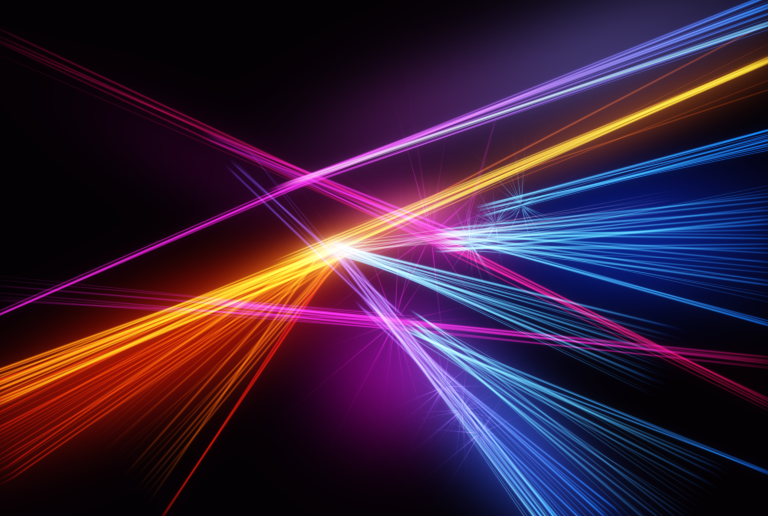
Give the GLSL for this background, as a Shadertoy shader.

```glsl
// Draws crossing neon light beams that fan out from a bright hub on a dark ground.

const float ASPECT = 1.488; // layout width in units of height
const float STRAND_WIDTH = .0014;
const float STRAND_GAIN = 1.5;
const float HALO_SCALE = 5.;
const float HALO_LEVEL = .05;
const float EXPOSURE = 1.5;
const int BURST_RAYS = 24;
const vec2 HUB = vec2(.655, .517);

const vec3 WHITE = vec3(1, .92, .95);
const vec3 YELLOW = vec3(1, .66, .07);
const vec3 ORANGE = vec3(1, .3, .02);
const vec3 RED = vec3(1, .06, .01);
const vec3 PINK = vec3(1, .04, .33);
const vec3 MAGENTA = vec3(.9, .07, .8);
const vec3 VIOLET = vec3(.4, .25, 1);
const vec3 CYAN = vec3(.25, .75, 1.1);
const vec3 BLUE = vec3(.03, .36, 1.1);

vec2 p;     // current point
vec3 light; // light gathered there

float hash(float n) {
    return fract(sin(n * 12.9898) * 43758.5453);
}

// Soft tilted ellipse
void glow(vec2 center, vec2 radii, float angle, vec3 color) {
    vec2 q = p - center;
    float c = cos(angle), s = sin(angle);
    q = vec2(c * q.x + s * q.y, c * q.y - s * q.x) / radii;
    light += color * exp(-dot(q, q));
}

// Thin bright core with a faint halo
float strand(float d, float width) {
    float w = length(vec2(width, .45 / iResolution.y));
    return STRAND_GAIN * exp(-d * d / (w * w)) + HALO_LEVEL * exp(-d / (w * HALO_SCALE));
}

// Strands from a to b; spread and color are given at both ends
void beam(vec2 a, vec2 b, float spreadA, float spreadB, int count, vec3 colorA, vec3 colorB) {
    vec2 axis = b - a, q = p - a;
    float len = length(axis);
    float t = dot(q, axis) / (len * len);
    float side = (axis.x * q.y - axis.y * q.x) / len;
    float ends = smoothstep(-.04, .06, t) * (1. - smoothstep(.94, 1.06, t));
    if (ends <= 0.) return;
    t = clamp(t, 0., 1.);
    float seed = dot(a, vec2(17, 31)) + dot(b, vec2(13, 7));
    float sum = 0.;
    for (int i = 0; i < count; i++) {
        float k = float(i), r = hash(seed + k);
        float offsetA = 2. * hash(seed + k + .37) - 1.;
        float offsetB = 2. * (k + r) / float(count) - 1.;
        float d = abs(side - mix(offsetA * spreadA, offsetB * spreadB, t));
        sum += strand(d, STRAND_WIDTH * (.4 + r)) * mix(.2, 1., r * r);
    }
    light += mix(colorA, colorB, t) * sum * ends;
}

// Feathery star of short rays
void burst(vec2 center, float size, vec3 color) {
    vec2 q = p - center;
    if (length(q) > 4. * size) return;
    for (int i = 0; i < BURST_RAYS; i++) {
        float k = float(i) + center.x * 91.;
        float a = 6.2832 * hash(k);
        vec2 dir = vec2(cos(a), sin(a));
        float along = dot(q, dir);
        float d = abs(dir.x * q.y - dir.y * q.x);
        float reach = size * (.3 + .7 * hash(k + .5));
        light += .4 * color * strand(d, STRAND_WIDTH * .7)
            * smoothstep(0., .5 * size, along) * exp(-max(along, 0.) / reach);
    }
}

void addGlows() {
    glow(vec2(1.15, .89), vec2(.33, .11), .37, vec3(.16, .14, .32));
    glow(vec2(.78, .76), vec2(.24, .11), .4, vec3(.13, .02, .12));
    glow(vec2(.42, .67), vec2(.25, .08), -.45, vec3(.07, 0, .06));
    glow(vec2(1.2, .76), vec2(.35, .055), .4, vec3(.28, .09, 0));
    glow(vec2(1.2, .54), vec2(.27, .13), .05, vec3(.01, .07, .46));
    glow(vec2(.34, .34), vec2(.38, .1), .43, vec3(.62, .04, 0));
    glow(vec2(.76, .29), vec2(.14), 0., vec3(.4, 0, .36));
    glow(vec2(.97, .17), vec2(.24, .1), -.85, vec3(.1, .18, .65));
    glow(vec2(.84, .56), vec2(.14, .07), -.2, vec3(.45, .06, .42));
    glow(HUB, vec2(.2, .045), .41, vec3(.8, .3, .04));
    glow(HUB, vec2(.045, .02), .2, WHITE);
}

void addWarmBeams() {
    beam(HUB, vec2(-.02, .245), .02, .035, 12, YELLOW, ORANGE);
    beam(vec2(.56, .49), vec2(1.5, .888), .03, .006, 11, YELLOW, YELLOW * .7);
    beam(vec2(.7, .55), vec2(1.5, .89), .03, .07, 6, ORANGE * .6, ORANGE * .2);
    beam(HUB, vec2(-.02, .16), .02, .1, 24, ORANGE, RED * .5);
    beam(HUB, vec2(.2, .12), .03, .13, 22, ORANGE * .8, RED * .0);
    beam(HUB, vec2(.31, -.01), .015, .004, 3, RED, RED * .2);
}

void addPinkBeams() {
    beam(vec2(-.02, .385), vec2(.6, .653), .004, .008, 4, MAGENTA * .5, MAGENTA);
    beam(vec2(-.02, .925), vec2(.86, .535), .025, .02, 6, PINK * .08, PINK * .5);
    beam(vec2(.4, .74), vec2(.88, .53), .01, .022, 9, MAGENTA * .1, MAGENTA);
    beam(vec2(.82, .55), vec2(1.5, .21), .015, .012, 5, PINK, PINK * .2);
    beam(vec2(-.02, .44), vec2(.78, .376), .03, .016, 7, MAGENTA * .06, MAGENTA * .8);
    beam(vec2(.42, .41), vec2(1.5, .295), .02, .012, 6, MAGENTA * .8, PINK * .2);
    beam(vec2(.96, .77), vec2(.89, .52), .002, .006, 2, MAGENTA * .1, MAGENTA * .4);
    beam(vec2(.46, .69), vec2(.76, .38), .03, .02, 6, VIOLET * .2, VIOLET * .8);
}

void addBlueBeams() {
    beam(vec2(.55, .635), vec2(1.51, .985), .01, .034, 13, MAGENTA * .7, BLUE * .8);
    beam(vec2(.57, .647), vec2(1.51, .96), .004, .004, 3, WHITE * .6, CYAN * .7);
    beam(vec2(.94, .595), vec2(1.51, .735), .014, .022, 12, CYAN * .7, BLUE);
    beam(HUB, vec2(1.3, .6), .012, .035, 10, WHITE * .6, VIOLET * .1);
    beam(vec2(.86, .535), vec2(1.5, .53), .025, .12, 26, CYAN * .8, BLUE * .25);
    beam(vec2(.92, .53), vec2(1.5, .37), .01, .008, 3, CYAN * .8, BLUE * .6);
    beam(HUB, vec2(1.28, .3), .015, .07, 18, CYAN * 1.2, BLUE * .1);
    beam(HUB, vec2(1.07, -.03), .012, .03, 9, VIOLET * .7, CYAN * .6);
    beam(vec2(.72, .42), vec2(1.14, -.03), .03, .07, 16, VIOLET * .7, BLUE * .8);
    beam(vec2(.8, .37), vec2(1.34, .02), .025, .1, 18, CYAN * .8, BLUE * .1);
    beam(vec2(.84, .34), vec2(1.5, .08), .012, .005, 4, CYAN * .7, BLUE * .5);
}

void addBursts() {
    burst(vec2(.835, .545), .09, MAGENTA);
    burst(vec2(.765, .375), .09, MAGENTA);
    for (float k = 0.; k < 3.; k++) {
        burst(vec2(.91 + .05 * k, .53 + .036 * k), .035, CYAN);
        burst(vec2(.86 + .035 * k, .25 - .045 * k), .035, VIOLET);
    }
}

void mainImage(out vec4 fragColor, in vec2 fragCoord) {
    p = fragCoord / iResolution.xy * vec2(ASPECT, 1);
    light = vec3(.01, .002, .01);
    addGlows();
    addWarmBeams();
    addPinkBeams();
    addBlueBeams();
    addBursts();
    fragColor = vec4(1. - exp(-EXPOSURE * light), 1);
}
```
